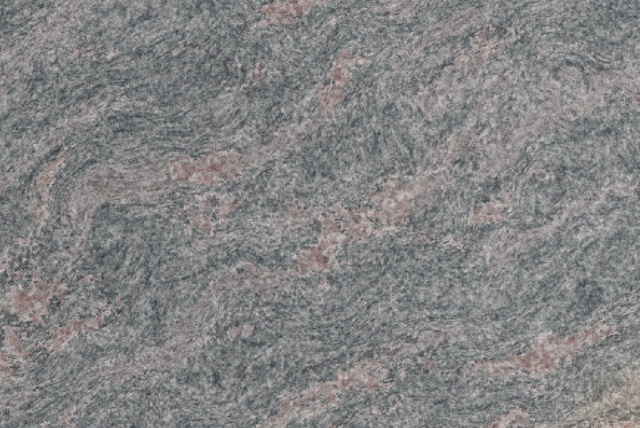
Reproduce this texture procedurally as a Shadertoy shader.

```glsl
// Polished gneiss: cool grey grain drawn out along a wavy, folded flow field,
// with thin pale warm veins and ragged pink patches of coarse crystals.
// Warped noise gives the flow; soft Voronoi cells give the crystals.

float hash(vec2 cell) {
    uvec2 u = uvec2(ivec2(cell) + 32768);
    uint h = u.x * 1664525u + u.y * 1013904223u;
    h = (h ^ (h >> 15)) * 2246822519u;
    h = (h ^ (h >> 13)) * 3266489917u;
    h ^= h >> 16;
    return float(h & 65535u) / 65535.0;
}

float noise(vec2 p) {
    vec2 i = floor(p), f = fract(p);
    f = f * f * (3.0 - 2.0 * f);
    return mix(mix(hash(i), hash(i + vec2(1, 0)), f.x),
               mix(hash(i + vec2(0, 1)), hash(i + vec2(1, 1)), f.x), f.y);
}

float fbm(vec2 p) {
    float sum = 0.0, amp = 0.533;
    for (int i = 0; i < 4; i++) {
        sum += amp * noise(p);
        p = mat2(0.8, 0.6, -0.6, 0.8) * p * 2.03 + 17.3;
        amp *= 0.5;
    }
    return sum;
}

// Random brightness per crystal, blended softly across cell borders
float crystals(vec2 p) {
    vec2 base = floor(p);
    float sum = 0.0, total = 0.0;
    for (int y = -1; y <= 1; y++)
    for (int x = -1; x <= 1; x++) {
        vec2 cell = base + vec2(x, y);
        vec2 d = cell + vec2(hash(cell + 91.0), hash(cell + 273.0)) - p;
        float weight = exp(-24.0 * dot(d, d)) + 1e-9;
        sum += weight * hash(cell + 511.0);
        total += weight;
    }
    return sum / total;
}

// Canvas position to (along, across) the folded layers
vec2 flowCoords(vec2 p) {
    vec2 fold = vec2(fbm(p * 2.1 + 3.7), fbm(p * 2.1 + 41.2)) - 0.5;
    vec2 ripple = vec2(noise(p * 11.0 + 11.0), noise(p * 11.0 + 63.0)) - 0.5;
    vec2 q = p + 0.3 * fold + 0.022 * ripple;
    return mat2(0.9, -0.436, 0.436, 0.9) * q;
}

void mainImage(out vec4 fragColor, in vec2 fragCoord) {
    vec2 p = fragCoord / iResolution.y;
    float across = fragCoord.x / iResolution.x;
    vec2 flow = flowCoords(p);

    // Fine grain: drawn flakes, round grains and a sharp speckle
    float flakes = noise(flow * vec2(110.0, 190.0)) - 0.5;
    float grains = noise(p * 150.0 + 7.0) - 0.5;
    float speckle = noise(p * 290.0 + 31.0) - 0.5;
    float grain = 0.4 * flakes + 0.35 * grains + 0.4 * speckle;
    float streak = noise(flow * vec2(17.0, 70.0) + 29.0) - 0.5;
    float mica = smoothstep(0.66, 0.88, noise(flow * vec2(65.0, 125.0) + 83.0));
    float tone = 0.42 * grain + 0.12 * streak - 0.06 * mica;
    float ragged = 0.2 * grain + 0.12 * (noise(p * 48.0 + 5.0) - 0.5);

    // Pale veins: long thin lenses parallel to the layers
    float veinField = fbm(flow * vec2(3.6, 19.0) + 19.0);
    float vein = smoothstep(-0.02, 0.05, veinField + ragged - 0.59);

    // Pink patches, gathered towards the lower left
    vec2 toCluster = (p - vec2(0.2, 0.25)) / vec2(0.28, 0.26);
    float cluster = 0.13 * exp(-dot(toCluster, toCluster));
    float patchField = fbm(flow * vec2(4.8, 9.0) + 57.0) + cluster + ragged;
    float pink = smoothstep(0.61, 0.67, patchField);
    float core = smoothstep(0.66, 0.75, patchField);

    // Grey ground, slightly darker beside the veins
    vec3 color = vec3(0.507, 0.516, 0.521) + tone * vec3(1.04, 1.0, 0.97);
    color -= 0.022 * smoothstep(0.5, 0.36, veinField);
    color = mix(color, vec3(0.583, 0.564, 0.558) + 0.85 * tone, 0.85 * vein);

    // Coarse crystals, rosier in the core of each patch
    float crystal = crystals(p * 92.0);
    vec3 feldspar = mix(vec3(0.535, 0.495, 0.49), vec3(0.70, 0.66, 0.65), crystal);
    float rose = core * smoothstep(0.65, 0.3, crystal);
    feldspar *= mix(vec3(1.0), vec3(1.0, 0.89, 0.88), rose);
    color = mix(color, feldspar + 0.65 * tone, 0.85 * pink);

    // Broad light: brighter to the right, warm in the lower right corner
    color += 0.045 * (across - 0.45) + 0.03 * (fbm(p * 3.0 + 71.0) - 0.5);
    float corner = smoothstep(0.3, 0.0, length(p - vec2(1.5, 0.0)));
    color += corner * vec3(0.04, 0.02, -0.01);

    fragColor = vec4(clamp(color, 0.0, 1.0), 1.0);
}
```
